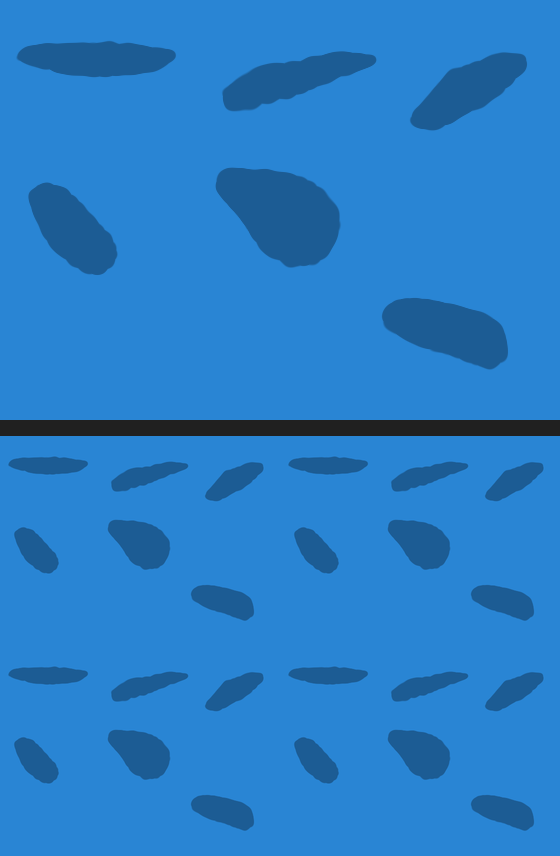
Top, the tile; bottom, the same tile 2 across and 2 down.
This background is drawn by a Shadertoy shader. Its source:

```glsl
// Six dark, brush-edged patches scattered over a flat blue ground.
// Each is a tapered superellipse in a jittered 3 x 3 grid; its outline is bent
// by wrapping gradient noise and scalloped by the folded noise of a finer scale.

const vec3  GROUND_COLOR  = vec3(0.16, 0.52, 0.83);
const vec3  PATCH_COLOR   = vec3(0.11, 0.36, 0.58);
const vec2  TILE          = vec2(4.0 / 3.0, 1.0);  // canvas height is 1
const float GRID          = 3.0;                   // cells per side
const int   PATCH_COUNT   = 6;                     // filled cells
const float FIRST_CELL    = 8.0;                   // cell of the first patch
const vec2  JITTER        = vec2(0.052, 0.049);
const float HALF_LENGTH   = 0.165;
const float LENGTH_VARY   = 0.030;
const float HALF_WIDTH    = 0.039;
const float WIDTH_GROWTH  = 0.0056;
const float ANGLE_MIN     = -0.87;
const float ANGLE_RANGE   = 1.57;
const float TAPER         = 0.30;
const float ROUNDNESS     = 2.4;                   // superellipse exponent
const vec2  BEND_CELLS    = vec2(8.0, 6.0);        // whole numbers, so it wraps
const float BEND          = 0.035;
const vec2  SCALLOP_CELLS = vec2(28.0, 21.0);
const float SCALLOP       = 0.011;

// Unit gradient of a lattice point that repeats after the given period
vec2 latticeGradient(vec2 cell, vec2 period, float seed) {
    cell = mod(cell, period) + seed;
    vec3 h = fract(cell.xyx * vec3(0.1031, 0.1030, 0.0973));
    h += dot(h, h.yzx + 33.33);
    float angle = 6.2832 * fract((h.x + h.y) * h.z);
    return vec2(cos(angle), sin(angle));
}

// Gradient noise around zero, wrapping over the period
float wrappedNoise(vec2 p, vec2 period, float seed) {
    vec2 i = floor(p), f = fract(p);
    vec2 u = f * f * f * (f * (f * 6.0 - 15.0) + 10.0);
    vec2 e = vec2(1.0, 0.0);
    float a = dot(latticeGradient(i, period, seed), f);
    float b = dot(latticeGradient(i + e.xy, period, seed), f - e.xy);
    float c = dot(latticeGradient(i + e.yx, period, seed), f - e.yx);
    float d = dot(latticeGradient(i + e.xx, period, seed), f - e.xx);
    return mix(mix(a, b, u.x), mix(c, d, u.x), u.y);
}

// Approximate signed distance to a superellipse
float superellipse(vec2 q, vec2 radii) {
    vec2 u = abs(q) / radii + 1e-4;
    float f = pow(dot(pow(u, vec2(ROUNDNESS)), vec2(1.0)), 1.0 / ROUNDNESS);
    vec2 slope = pow(u / f, vec2(ROUNDNESS - 1.0)) / radii;
    return (f - 1.0) / length(slope);
}

// Signed distance to patch k, measured to its nearest wrapped copy
float patchDistance(vec2 p, float k) {
    // Cells are counted from the top left
    float cell = mod(k + FIRST_CELL, GRID * GRID);
    vec2 slot = vec2(mod(cell, GRID), GRID - 1.0 - floor(cell / GRID));
    vec2 center = (slot + 0.5) / GRID * TILE;
    center += JITTER * cos(vec2((k - 2.0) * 1.57, k * 0.9));
    vec2 d = p - center;
    d -= TILE * round(d / TILE);

    // Turn, size and taper
    float angle = ANGLE_MIN + ANGLE_RANGE * fract(0.4 + 0.16 * k);
    vec2 axis = vec2(cos(angle), sin(angle));
    vec2 q = vec2(dot(d, axis), dot(d, vec2(-axis.y, axis.x)));
    vec2 radii = vec2(HALF_LENGTH + LENGTH_VARY * cos((k - 1.4) * 1.2566),
                      HALF_WIDTH + WIDTH_GROWTH * (k - 2.0) * (k - 2.0));
    q.y /= 1.0 + TAPER * cos(1.3 * k) * clamp(q.x / radii.x, -1.0, 1.0);
    return superellipse(q, radii);
}

void mainImage(out vec4 fragColor, in vec2 fragCoord) {
    vec2 uv = fragCoord / iResolution.xy;

    // Bend the plane gently
    vec2 b = uv * BEND_CELLS;
    vec2 p = uv * TILE + BEND * vec2(wrappedNoise(b, BEND_CELLS, 3.0),
                                     wrappedNoise(b, BEND_CELLS, 41.0));

    // Join the patches
    float dist = 1e3;
    for (int k = 0; k < PATCH_COUNT; k++)
        dist = min(dist, patchDistance(p, float(k)));

    // Outward bumps with small creases between them
    dist -= SCALLOP * (abs(wrappedNoise(uv * SCALLOP_CELLS, SCALLOP_CELLS, 17.0)) - 0.15);

    float pixel = 1.0 / iResolution.y;
    float ground = smoothstep(-0.8 * pixel, 0.8 * pixel, dist);
    fragColor = vec4(mix(PATCH_COLOR, GROUND_COLOR, ground), 1.0);
}
```
